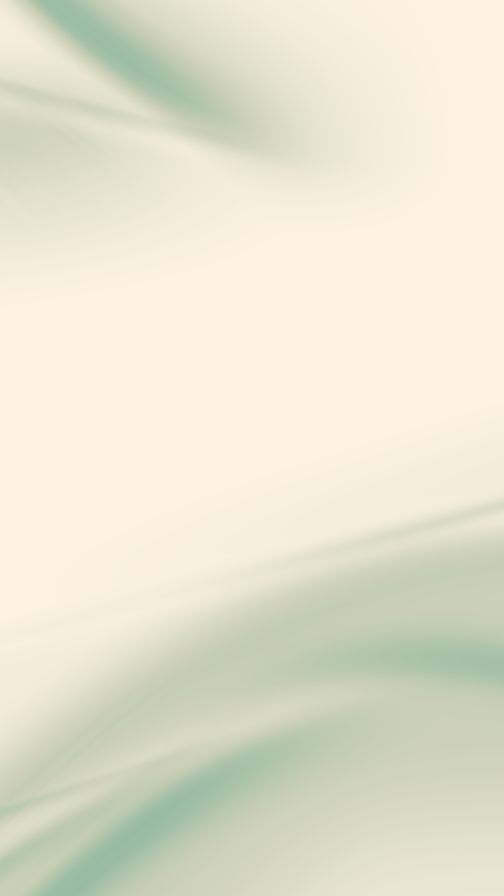
Write a Shadertoy shader that draws this background.

```glsl
const vec3 CREAM = vec3(0.987, 0.950, 0.885);
const vec3 BEIGE = vec3(0.905, 0.893, 0.805);
const vec3 SAGE  = vec3(0.795, 0.817, 0.717);
const vec3 GREEN = vec3(0.585, 0.730, 0.630);

float hash(float n) {
    return fract(sin(n * 127.1) * 43758.5453);
}

float noise(float p) {
    float cell = floor(p);
    return mix(hash(cell), hash(cell + 1.0), smoothstep(0.0, 1.0, p - cell));
}

// Parabola k.x + k.y * x + k.z * x^2
float curve(float x, vec3 k) {
    return k.x + x * (k.y + x * k.z);
}

// Soft ridge with separate widths above and below its centre
float ribbon(float d, float above, float below) {
    float q = d / (d > 0.0 ? above : below);
    return exp(-q * q);
}

// Fine silky variation across a ribbon
float silk(float d, float x) {
    return noise(d * 75.0 + x * 2.0) + 0.5 * noise(d * 150.0 - x * 3.0) - 0.75;
}

vec3 palette(float tone) {
    vec3 color = mix(CREAM, BEIGE, clamp(tone / 0.3, 0.0, 1.0));
    color = mix(color, SAGE, clamp((tone - 0.3) / 0.3, 0.0, 1.0));
    return mix(color, GREEN, clamp((tone - 0.6) / 0.4, 0.0, 1.0));
}

float upperFolds(vec2 p) {
    float x = p.x;
    float d = p.y - curve(x, vec3(1.055, -0.588, 0.383));
    float fade = 1.0 - smoothstep(0.2, 0.68, x);

    // Broad veils on both sides of the fold
    float veil = 0.58 * ribbon(d, 0.13, 0.055) * (1.0 - smoothstep(0.3, 0.95, x));
    vec2 side = (p - vec2(0.0, 0.85)) / vec2(0.36, 0.085);
    float tone = max(veil, 0.56 * exp(-dot(side, side)));
    tone += 0.13 * ribbon(p.y - 0.735 - 0.09 * x, 0.05, 0.05) * (1.0 - smoothstep(0.0, 0.7, x));

    // Green core, pale streak and thin crease
    tone += 0.40 * fade * ribbon(d, 0.045, 0.030);
    float crease = p.y - curve(x, vec3(0.907, -0.150, 0.02));
    tone += 0.14 * fade * ribbon(crease, 0.006, 0.011);
    tone -= 0.10 * fade * ribbon(crease + 0.020, 0.010, 0.012);
    return tone + 0.07 * silk(d, x) * fade * smoothstep(0.1, 0.6, tone);
}

float lowerFolds(vec2 p) {
    float x = p.x;
    float body = curve(x, vec3(0.12, 0.514, -0.22)) - p.y;
    float high = p.y - curve(x, vec3(0.081, 0.443, -0.268));
    float low = p.y - curve(x, vec3(-0.059, 0.567, -0.292));
    float rim = p.y - curve(x, vec3(0.297, 0.148, 0.0));

    // Sage body, paling towards the lower right
    float tone = 0.60 * smoothstep(-0.03 - 0.07 * (1.0 - x), 0.05, body);
    tone *= 1.0 - 0.62 * smoothstep(0.02, 0.24, -low) * smoothstep(0.15, 0.8, x);

    // Faint rim and shade above the body
    tone += 0.13 * smoothstep(0.018, -0.025, rim) * (1.0 - smoothstep(0.0, 0.08, body));
    tone += 0.30 * x * x * ribbon(rim + 0.008, 0.010, 0.010);
    tone += 0.14 * x * ribbon(rim - 0.025, 0.055, 0.03);
    tone -= 0.07 * ribbon(rim + 0.022, 0.010, 0.014);

    // Two green folds separated by a pale trough
    tone += 0.30 * smoothstep(0.32, 0.95, x) * ribbon(high, 0.032, 0.028);
    float lowFade = 1.0 - smoothstep(0.25, 0.88, x);
    tone += 0.40 * lowFade * ribbon(low, 0.028, 0.045);
    float trough = p.y - curve(x, vec3(0.06, 0.33, -0.13));
    tone -= 0.21 * (1.0 - smoothstep(0.4, 1.0, x)) * ribbon(trough, 0.028, 0.022);

    // Thin creases at the left
    float leftFade = 1.0 - smoothstep(0.1, 0.6, x);
    tone += 0.16 * leftFade * ribbon(p.y - 0.093 - 0.185 * x, 0.005, 0.011);
    tone += 0.22 * leftFade * ribbon(p.y - 0.035 - 0.35 * x, 0.014, 0.020);
    return tone + 0.06 * silk(low, x) * leftFade * smoothstep(0.2, 0.6, tone);
}

void mainImage(out vec4 fragColor, in vec2 fragCoord) {
    vec2 p = fragCoord / iResolution.xy;
    float tone = max(upperFolds(p), 0.0) + max(lowerFolds(p), 0.0);
    fragColor = vec4(palette(tone), 1.0);
}
```
